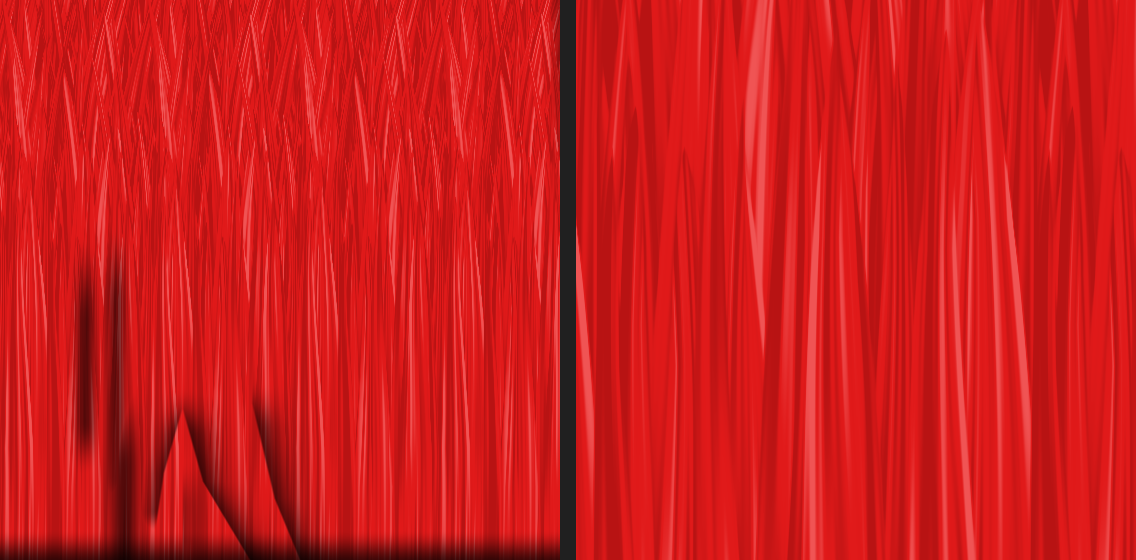
Left, the full canvas; right, a detail of the centre.
Give the GLSL for this texture, as a Shadertoy shader.

```glsl
// Glossy red hair: overlapping tapered locks are painted back to front.
// Each lock carries fine strands from stretched value noise; locks lean and
// cross near the top, hang straight below, and soft fold shadows lie on them.

const float PERIOD = 0.26;
const int LAYERS = 24;
const vec3 DEEP_RED = vec3(0.72, 0.075, 0.075);
const vec3 MID_RED = vec3(0.88, 0.10, 0.10);
const vec3 SHINE_RED = vec3(0.94, 0.33, 0.33);

float hash(vec2 p) {
    return fract(sin(dot(p, vec2(127.1, 311.7))) * 43758.5453);
}

float noise(vec2 p) {
    vec2 cell = floor(p), f = fract(p);
    f = f * f * (3.0 - 2.0 * f);
    float lower = mix(hash(cell), hash(cell + vec2(1, 0)), f.x);
    float upper = mix(hash(cell + vec2(0, 1)), hash(cell + vec2(1, 1)), f.x);
    return mix(lower, upper, f.y);
}

// Tone of the fine strands; x runs across the hair, y along it
float strands(float x, float y, float seed) {
    float coarse = noise(vec2(x * 115.0 + seed, y * 1.5 + seed));
    float fine = noise(vec2(x * 270.0 + seed * 1.7, y * 4.0));
    return 0.5 + 0.52 * (coarse - 0.5) + 0.60 * (fine - 0.5);
}

// Paints one row of locks over the tone behind it
float paintLocks(float behind, vec2 p, float layer) {
    float depth = layer / float(LAYERS - 1);
    float count = 3.0 + floor(3.0 * hash(vec2(layer, 3.0)));
    float width = PERIOD / count;
    float side = mod(layer, 2.0) * 2.0 - 1.0;
    float lift = max(p.y - 0.40, 0.0);
    float lean = side * mix(0.04, 0.22, hash(vec2(layer, 5.0)));
    float x = p.x - lean * lift * lift + PERIOD * hash(vec2(layer, 7.0));
    x += 0.004 * sin(p.y * 6.0 + layer);

    float index = floor(x / width);
    vec2 id = vec2(mod(index, count), layer + 11.0);
    float center = (index + 0.5 + 0.1 * (hash(id) - 0.5)) * width;
    float tip = mix(1.25, 0.62, depth) + 0.16 * (hash(id + 20.0) - 0.5);
    float taper = pow(clamp((tip - p.y) / 0.45, 0.0, 1.0), 0.65);
    float halfWidth = width * mix(0.24, 0.43, hash(id + 40.0)) * taper;
    float across = x - center;
    float inside = halfWidth - abs(across);

    float tone = strands(across / max(taper, 0.45), p.y, 90.0 * hash(id + 60.0));
    tone += 0.14 * (hash(id + 80.0) - 0.5);
    tone -= 0.12 * (1.0 - smoothstep(0.0, 0.004, inside));
    float edgeShadow = exp(-max(-inside, 0.0) / 0.004) * smoothstep(0.0, 0.15, taper);
    behind -= 0.06 * edgeShadow;
    return mix(behind, tone, smoothstep(0.0, 0.002, inside));
}

vec3 hairColor(float tone) {
    vec3 color = mix(DEEP_RED, MID_RED, smoothstep(0.22, 0.55, tone));
    return mix(color, SHINE_RED, smoothstep(0.60, 0.90, tone));
}

// Blurred vertical shadow between two heights
float softStreak(vec2 p, float x, float bottom, float top, float width) {
    float d = (p.x - x) / width;
    float ends = smoothstep(bottom - 0.05, bottom + 0.05, p.y)
               * (1.0 - smoothstep(top - 0.16, top, p.y));
    return exp(-d * d) * ends;
}

// Shadow along a bent crisp edge, blurred to one side and faded at both ends
float foldShadow(vec2 p, vec2 top, vec2 bend, vec2 bottom, float side, float blur) {
    float upper = clamp((p.y - bend.y) / (top.y - bend.y), 0.0, 1.0);
    float lower = clamp((p.y - bottom.y) / (bend.y - bottom.y), 0.0, 1.0);
    float edge = mix(bottom.x, bend.x, lower) + (top.x - bend.x) * upper;
    float d = side * (p.x - edge);
    float falloff = exp(-pow(max(d, 0.0) / blur, 1.5));
    float ends = (1.0 - smoothstep(top.y - 0.05, top.y + 0.04, p.y))
               * smoothstep(bottom.y - 0.01, bottom.y + 0.03, p.y);
    return ends * smoothstep(-0.002, 0.003, d) * falloff;
}

float foldShadows(vec2 p) {
    float s = 0.80 * softStreak(p, 0.153, 0.20, 0.58, 0.017);
    s = max(s, 0.70 * softStreak(p, 0.208, 0.10, 0.61, 0.017));
    s = max(s, 0.85 * softStreak(p, 0.222, -0.10, 0.32, 0.027));
    // Central pointed lock
    vec2 peak = vec2(0.326, 0.27);
    s = max(s, 0.88 * foldShadow(p, peak, vec2(0.362, 0.14), vec2(0.476, -0.05), 1.0, 0.037));
    s = max(s, 0.78 * foldShadow(p, peak, vec2(0.293, 0.155), vec2(0.279, 0.06), -1.0, 0.026));
    s = max(s, 0.45 * foldShadow(p, vec2(0.326, 0.14), vec2(0.326, 0.08), vec2(0.326, 0.01), 1.0, 0.03));
    // Right-hand lock
    s = max(s, 0.84 * foldShadow(p, vec2(0.450, 0.28), vec2(0.490, 0.11), vec2(0.556, -0.05), 1.0, 0.036));
    return s;
}

void mainImage(out vec4 fragColor, in vec2 fragCoord) {
    vec2 p = fragCoord / iResolution.xy;
    float tone = strands(p.x, p.y, 4.0) - 0.04;
    for (int i = 0; i < LAYERS; i++) {
        tone = paintLocks(tone, p, float(i));
    }

    // Repeating broad bundles of shine
    float bundle = cos(6.28318 * (p.x - 0.047) / (0.5 * PERIOD));
    tone += 0.035 + 0.075 * bundle;

    // Folds, dark hem and dim right border
    float hemShadow = 0.76 * (1.0 - smoothstep(-0.01, 0.055, p.y));
    float border = 0.25 * smoothstep(0.975, 1.0, p.x) * smoothstep(0.6, 1.0, p.y);
    float light = (1.0 - 0.74 * foldShadows(p)) * (1.0 - hemShadow) * (1.0 - border);
    fragColor = vec4(hairColor(tone) * light, 1.0);
}
```
